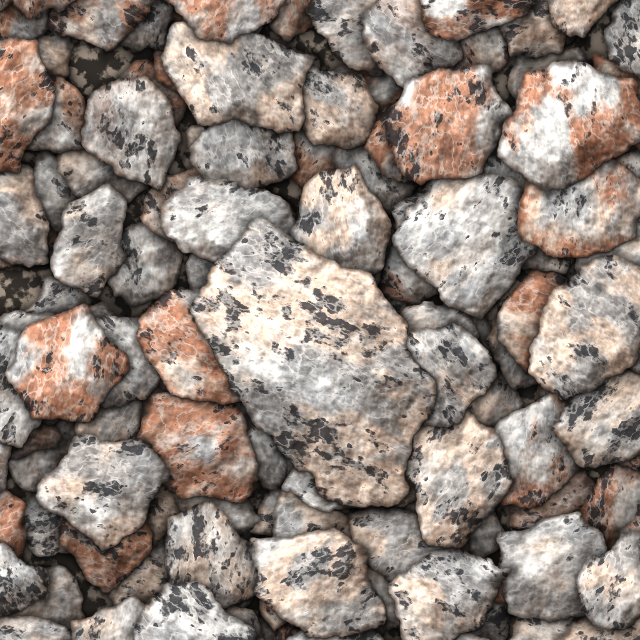
A Shadertoy shader for this texture:

```glsl
// Crushed granite: jittered layers of faceted stones painted from the bottom up,
// with one large pale block on top. Each stone is a smooth cut of half planes whose
// slopes give the facets; layered noise adds feldspar, rust, mica and flaky relief.

vec2 hash2(vec2 p) {
    vec3 q = fract(p.xyx * vec3(0.1031, 0.1030, 0.0973));
    q += dot(q, q.yzx + 33.33);
    return fract((q.xx + q.yz) * q.zy);
}

float noise(vec2 p) {
    vec2 i = floor(p), f = fract(p);
    f = f * f * (3.0 - 2.0 * f);
    return mix(mix(hash2(i).x, hash2(i + vec2(1, 0)).x, f.x),
               mix(hash2(i + vec2(0, 1)).x, hash2(i + vec2(1, 1)).x, f.x), f.y);
}

float fbm(vec2 p) {
    float sum = 0.0, amp = 0.533;
    for (int i = 0; i < 4; i++) {
        sum += amp * noise(p);
        p = mat2(1.6, 1.2, -1.2, 1.6) * p + 5.7;
        amp *= 0.5;
    }
    return sum;
}

float smoothMax(float a, float b, float k) {
    float h = max(k - abs(a - b), 0.0) / k;
    return max(a, b) + h * h * k * 0.25;
}

// Signed edge distance of a unit stone, and its blended facet slope
float stoneShape(vec2 q, vec2 seed, out vec2 slope) {
    vec2 tilt = (hash2(seed + 3.7) - 0.5) * 0.6;
    float edge = -1.0, weight = exp(-26.0 * (0.4 - dot(q, tilt)));
    slope = tilt * weight;
    for (int k = 0; k < 7; k++) {
        vec2 h = hash2(seed + float(k) * vec2(17.3, 5.9));
        float angle = (float(k) + 0.75 * h.x) * 6.2832 / 7.0;
        vec2 dir = vec2(cos(angle), sin(angle));
        float e = dot(q, dir) - mix(0.7, 1.0, h.y);
        float steep = mix(0.4, 1.6, fract(h.x * 7.3 + h.y * 3.1));
        float w = exp(26.0 * e * steep);
        edge = smoothMax(edge, e, 0.07);
        slope += dir * steep * w;
        weight += w;
    }
    slope /= weight;
    return edge;
}

// Mineral colour of the rock at p
vec3 granite(vec2 p, vec2 seed, float warmth, float rustiness) {
    vec2 h = hash2(seed + 9.1);
    float a = h.x * 6.2832;
    vec2 s = mat2(cos(a), sin(a), -sin(a), cos(a)) * p * vec2(1.0, 1.5) + h * 40.0;
    float zone = fbm(s * 8.0), grain = fbm(s * 50.0), blotch = fbm(s * 20.0 + 11.0);
    float fine = fbm(s * 105.0 + 3.0);

    vec3 col = mix(vec3(0.88, 0.865, 0.845), vec3(0.88, 0.78, 0.70),
                   smoothstep(0.38, 0.64, zone + (warmth - 0.5) * 0.4));
    col = mix(col, vec3(0.60, 0.60, 0.60), 0.8 * smoothstep(0.46, 0.62, fbm(s * 15.0 + 23.0)));
    col = mix(col, vec3(0.74, 0.51, 0.40),
              0.9 * rustiness * smoothstep(0.4, 0.55, zone * 0.6 + blotch * 0.4));
    col *= 0.48 + 0.5 * grain + 0.6 * fine;

    // Clustered black mica broken up by the grain, under pale flaky veins
    float mica = blotch * 0.45 + grain * 0.3 + fine * 0.25 + (h.y - 0.5) * 0.07;
    col = mix(col, vec3(0.20, 0.20, 0.21), 0.85 * smoothstep(0.555, 0.635, mica));
    float vein = 1.0 - abs(2.0 * fbm(s * 48.0 + 31.0) - 1.0);
    return mix(col, vec3(0.93, 0.90, 0.87), 0.5 * smoothstep(0.82, 0.99, vein));
}

// Paints one stone and its contact shadow over col
void paintStone(inout vec3 col, vec2 p, vec2 rough, vec2 centre, float radius, float angle,
                float stretch, vec2 seed, float warmth, float rustiness, float depth) {
    vec3 light = normalize(vec3(-0.4, 0.6, 0.9));
    vec2 offset = p + rough - centre;
    if (length(offset) > 2.0 * radius) return;
    mat2 turn = mat2(cos(angle), sin(angle), -sin(angle), cos(angle));
    vec2 slope;
    float edge = stoneShape(turn * offset / radius * vec2(stretch, 1.0 / stretch), seed, slope);
    float dist = edge * radius, px = 1.0 / iResolution.y;

    float side = dot(normalize(offset + 1e-5), light.xy);
    col *= 1.0 - (0.66 - 0.3 * side) * exp(-max(dist, 0.0) * 110.0);
    float cover = smoothstep(px, -px, dist);
    if (cover <= 0.0) return;

    vec3 normal = normalize(vec3(slope * turn, 1.0));
    vec2 b = p * 40.0 + hash2(seed) * 30.0;
    float relief = fbm(b) - fbm(b + normalize(light.xy) * 0.2);
    float shade = 0.55 + 0.64 * max(dot(normal, light), 0.0) + 1.3 * relief;
    shade *= mix(0.55, 1.0, smoothstep(0.0, 0.009, -dist));
    shade = clamp(shade, 0.15, 1.2) * depth;
    vec3 tint = mix(vec3(1.03, 0.96, 0.92), vec3(1.0), smoothstep(0.4, 1.0, shade));
    col = mix(col, granite(p, seed, warmth, rustiness) * shade * tint, cover);
}

void mainImage(out vec4 fragColor, in vec2 fragCoord) {
    vec2 p = fragCoord / iResolution.y;
    vec2 rough = (vec2(fbm(p * 22.0), fbm(p * 22.0 + 47.0)) - 0.5) * 0.032;

    // Dark gritty bed
    vec3 col = mix(vec3(0.22, 0.20, 0.18), vec3(0.66, 0.60, 0.54),
                   smoothstep(0.42, 0.62, fbm(p * 70.0)));

    // Three layers of stones, larger and brighter towards the top
    for (int layer = 0; layer < 3; layer++) {
        float level = float(layer), size = 0.135 + 0.03 * level;
        vec2 shift = level * vec2(0.37, 0.61), cell = floor(p / size + shift);
        for (int j = -1; j <= 1; j++)
        for (int i = -1; i <= 1; i++) {
            vec2 id = cell + vec2(i, j), seed = id + 41.0 * level + 60.0;
            vec2 h = hash2(seed + 0.37), g = hash2(seed + 5.13);
            if (layer == 2 && g.y > 0.8) continue;
            vec2 centre = (id + 0.5 + (h - 0.5) * 0.55 - shift) * size;
            float rustiness = smoothstep(0.62, 0.82, hash2(seed + 7.7).x);
            paintStone(col, p, rough, centre, size * mix(0.46, 0.61, g.x), h.x * 40.0,
                       1.0 + 0.25 * h.y, seed, h.y, rustiness, 0.82 + 0.1 * level);
        }
    }

    // Large central block
    paintStone(col, p, rough, vec2(0.48, 0.44), 0.205, -0.35, 1.26,
               vec2(23.0, 8.0), 0.7, 0.0, 1.06);
    fragColor = vec4(clamp(col, 0.0, 1.0), 1.0);
}
```
